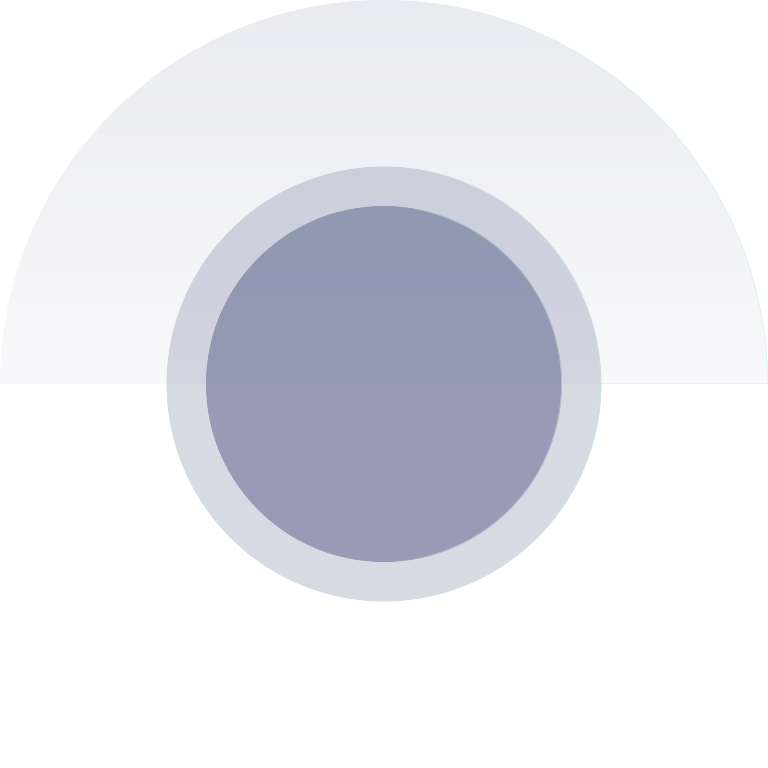
Reproduce this background procedurally as a Shadertoy shader.

```glsl
#define CENTER vec2(0.5, 0.5)
#define DOME_RADIUS 0.5
#define RING_RADIUS 0.2832
#define DISC_RADIUS 0.2318
#define RIM_WIDTH 0.0013
#define RIM_COLOR vec3(0.80, 0.95, 0.92)

// Antialiased coverage of a signed distance
float coverage(float dist, float pixel) {
    return 1.0 - smoothstep(-0.5 * pixel, 0.5 * pixel, dist);
}

// Thin line along the zero contour of a distance
float rim(float dist, float pixel) {
    return coverage(abs(dist + 0.5 * RIM_WIDTH) - 0.5 * RIM_WIDTH, pixel);
}

void mainImage(out vec4 fragColor, in vec2 fragCoord) {
    float pixel = 1.0 / min(iResolution.x, iResolution.y);
    vec2 p = (fragCoord - 0.5 * iResolution.xy) * pixel + 0.5 - CENTER;
    float radius = length(p);
    float upper = coverage(-p.y, pixel);
    float height = clamp(p.y / DOME_RADIUS, 0.0, 1.0);

    // Signed distances of the three layers
    float dome = max(radius - DOME_RADIUS, -p.y);
    float ring = radius - RING_RADIUS;
    float disc = radius - DISC_RADIUS;

    // Vertical gradients, with a step where the dome ends
    vec3 domeColor = mix(vec3(0.974, 0.975, 0.981), vec3(0.916, 0.920, 0.939), height);
    vec3 ringUpper = mix(vec3(0.820, 0.830, 0.877), vec3(0.785, 0.790, 0.850), height);
    vec3 discUpper = mix(vec3(0.578, 0.601, 0.704), vec3(0.555, 0.588, 0.690), height);
    vec3 ringColor = mix(vec3(0.841, 0.853, 0.888), ringUpper, upper);
    vec3 discColor = mix(vec3(0.592, 0.608, 0.710), discUpper, upper);

    // Faint highlight on the right-hand edges
    float rightSide = smoothstep(0.0, 0.4, p.x / max(radius, 0.001));

    // Layers from back to front
    vec3 color = vec3(1.0);
    color = mix(color, domeColor, coverage(dome, pixel));
    color = mix(color, RIM_COLOR, 0.6 * rightSide * rim(dome, pixel));
    color = mix(color, ringColor, coverage(ring, pixel));
    color = mix(color, RIM_COLOR, 0.45 * rightSide * rim(ring, pixel));
    color = mix(color, discColor, coverage(disc, pixel));
    color = mix(color, RIM_COLOR, 0.45 * rightSide * rim(disc, pixel));

    fragColor = vec4(color, 1.0);
}
```
